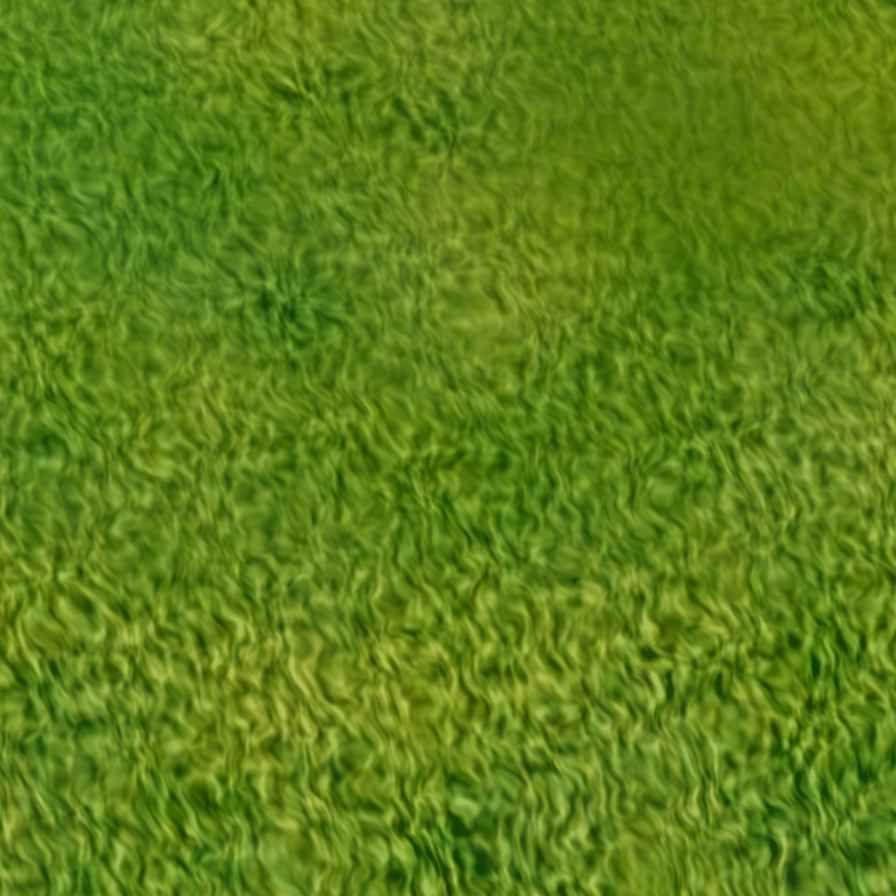
Write a WebGL 2 fragment shader that draws this texture.

```glsl
#version 300 es
precision highp float;

uniform vec2 u_resolution;
out vec4 outColor;

const vec3 GRASS_MEAN = vec3(0.365, 0.503, 0.088);
const vec3 GRASS_SLOPE = vec3(0.108, 0.100, 0.062);
const vec3 GRASS_CURVE = vec3(0.002, 0.000, 0.012);
const vec3 WARM_TINT = vec3(0.062, 0.004, -0.008);
const vec3 PALE_TINT = vec3(0.015, 0.010, 0.060);
const vec2 BLADE_FREQ = vec2(74.0, 32.0);
const vec2 FINE_FREQ = vec2(135.0, 70.0);
const float BLADE_LEAN = 0.24;
const float BLADE_GAIN = 3.0;
const float FINE_GAIN = 1.5;
const float RIDGE_GAIN = 1.5;
const float TUFT_GRID = 5.0;
const float TUFT_CHANCE = 0.35;

float hash(vec2 cell, uint seed) {
    uvec2 q = uvec2(ivec2(cell) + 4096);
    uint h = q.x * 1597334673u ^ q.y * 3812015801u ^ seed * 2798796413u;
    h = (h ^ (h >> 16)) * 2146121005u;
    h = (h ^ (h >> 15)) * 2221713035u;
    return float((h ^ (h >> 16)) >> 8) / 16777216.0;
}

float cornerSlope(vec2 cell, vec2 offset, uint seed) {
    float angle = 6.28319 * hash(cell, seed);
    return dot(vec2(cos(angle), sin(angle)), offset);
}

// Gradient noise, roughly -0.7 to 0.7
float noise(vec2 p, uint seed) {
    vec2 cell = floor(p), f = p - cell;
    vec2 s = f * f * f * (f * (f * 6.0 - 15.0) + 10.0);
    vec2 e = vec2(1.0, 0.0);
    float low = mix(cornerSlope(cell, f, seed), cornerSlope(cell + e.xy, f - e.xy, seed), s.x);
    float high = mix(cornerSlope(cell + e.yx, f - e.yx, seed), cornerSlope(cell + e.xx, f - e.xx, seed), s.x);
    return mix(low, high, s.y);
}

float softSpot(vec2 p, vec2 center, vec2 radius) {
    vec2 d = (p - center) / radius;
    return exp(-dot(d, d));
}

float segmentDistance(vec2 p, vec2 a, vec2 b) {
    vec2 ab = b - a;
    return length(p - a - ab * clamp(dot(p - a, ab) / dot(ab, ab), 0.0, 1.0));
}

// Scattered tufts: x = shade of the slanted stalks, y = shadow around them
vec2 tufts(vec2 p) {
    vec2 sum = vec2(0.0);
    vec2 home = floor(p * TUFT_GRID);
    for (int j = -1; j <= 1; j++) {
        for (int i = -1; i <= 1; i++) {
            vec2 cell = home + vec2(i, j);
            if (hash(cell, 21u) > TUFT_CHANCE) continue;
            vec2 center = (cell + 0.2 + 0.6 * vec2(hash(cell, 22u), hash(cell, 23u))) / TUFT_GRID;
            vec2 d = p - center;
            float angle = mix(2.1, 2.6, hash(cell, 24u));
            vec2 axis = 0.024 * vec2(cos(angle), sin(angle));
            vec2 side = vec2(-0.009, -0.008);
            float stalk = segmentDistance(d, -axis, axis);
            float shadow = segmentDistance(d - side, -axis, axis);
            sum.x += 1.4 * smoothstep(0.006, 0.001, stalk) - 1.1 * smoothstep(0.009, 0.002, shadow);
            sum.y += softSpot(d, vec2(0.025, -0.012), vec2(0.065, 0.04));
        }
    }
    return sum;
}

void main() {
    vec2 p = gl_FragCoord.xy / u_resolution.y;

    // Broad zones of the lawn
    float patches = noise(p * 3.5, 1u) + 0.6 * noise(p * 8.0, 2u);
    float smoothZone = softSpot(p, vec2(0.80, 0.86), vec2(0.26, 0.17));
    float dryBand = softSpot(p, vec2(0.30, 0.27), vec2(0.40, 0.13));
    float lushCorner = softSpot(p, vec2(0.06, 0.86), vec2(0.20, 0.28));
    float nearness = 1.0 - smoothstep(0.05, 0.85, p.y);
    vec2 tuft = tufts(p);

    // Leaning, wavering blade coordinates, foreshortened upward
    vec2 q = p + 0.022 * vec2(noise(p * 13.0, 3u), noise(p * 11.0, 4u));
    q += 0.007 * vec2(noise(p * 38.0, 5u), noise(p * 34.0, 6u));
    q.x += BLADE_LEAN * p.y;
    q.y += 0.3 * p.y * p.y;

    // Blade relief with thin lit rims
    float blades = noise(q * BLADE_FREQ, 7u);
    float fine = noise(q * FINE_FREQ, 8u);
    float rim = 0.22 - abs(noise(q * BLADE_FREQ * 0.9 + 0.35, 9u));
    float relief = BLADE_GAIN * blades + FINE_GAIN * fine + RIDGE_GAIN * rim;

    float contrast = mix(0.68, 1.22, nearness) * (1.0 - 0.55 * smoothZone);
    contrast *= 1.0 + 0.35 * noise(p * 9.0, 10u) + 0.3 * min(tuft.y, 1.0);

    float tone = relief * contrast + 0.55 * patches + 0.25 * dryBand;
    tone += 0.75 * tuft.x - 0.5 * tuft.y - 0.25 * smoothZone;
    tone = clamp(tone, -2.4, 2.4);

    // Tone to grass colour, then dry and pale drifts
    float warmth = 1.1 * patches + 0.6 * dryBand + 0.55 * smoothZone - 0.8 * lushCorner - 0.5 * tuft.y;
    warmth += 0.8 * noise(q * vec2(40.0, 22.0), 11u) * (0.4 + nearness);
    float pale = noise(p * 5.0, 12u) + 0.8 * noise(q * vec2(52.0, 30.0), 13u) - 0.5 * smoothZone;

    vec3 color = GRASS_MEAN + tone * GRASS_SLOPE + tone * tone * GRASS_CURVE;
    color += clamp(warmth, -1.0, 1.2) * WARM_TINT + pale * PALE_TINT;
    outColor = vec4(clamp(color, 0.0, 1.0), 1.0);
}
```
